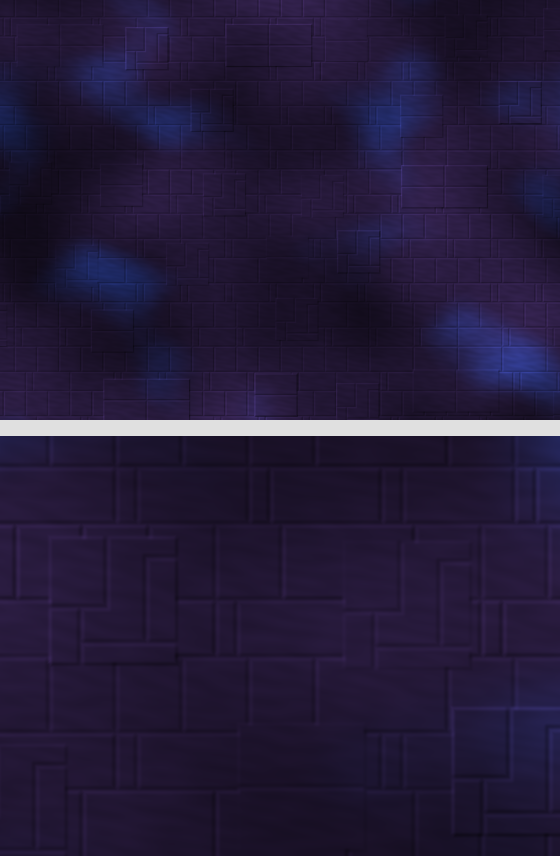
Top: the whole. Bottom: its middle third, enlarged.
This background is drawn by a Shadertoy shader. Its source:

```glsl
// Dark violet wall of embossed bricks and raised panels, lit by soft blue glows.

// Lengths are fractions of the canvas height.
const vec3  WALL_COLOR    = vec3(0.131, 0.087, 0.200);
const vec3  GLOW_COLOR    = vec3(0.020, 0.115, 0.290);
const float BRICK_PERIOD  = 0.1055;            // one tall plus one short course
const float TALL_SHARE    = 0.57;              // tall course within the period
const float SLIVER_SHARE  = 0.16;              // narrow brick of a short course
const vec2  PANEL_CELL    = vec2(0.242, 0.172);
const float PANEL_SIZE    = 0.104;
const float PANEL_CHANCE  = 0.82;
const float GROOVE_WIDTH  = 0.0036;
const float LIGHT_STEP    = 0.0018;
const float RELIEF        = 0.27;
const float SHADE_RANGE   = 0.95;
const float GRAIN         = 0.13;

float hash(vec2 p) {
    vec3 q = fract(p.xyx * vec3(0.1031, 0.1030, 0.0973));
    q += dot(q, q.yzx + 33.33);
    return fract((q.x + q.y) * q.z);
}

float cornerSlope(vec2 cell, vec2 offset) {
    float angle = 6.2832 * hash(cell + 71.0);
    return dot(vec2(cos(angle), sin(angle)), offset);
}

float gradientNoise(vec2 p) {
    vec2 i = floor(p), f = fract(p);
    vec2 u = f * f * f * (f * (f * 6.0 - 15.0) + 10.0);
    vec2 e = vec2(1.0, 0.0);
    float low  = mix(cornerSlope(i, f), cornerSlope(i + e, f - e), u.x);
    float high = mix(cornerSlope(i + e.yx, f - e.yx), cornerSlope(i + 1.0, f - 1.0), u.x);
    return mix(low, high, u.y);
}

float cloud(vec2 p) {
    return gradientNoise(p) + 0.4 * gradientNoise(p * 2.1 + 17.3);
}

float segment(vec2 p, vec2 a, vec2 b) {
    vec2 d = b - a;
    return length(p - a - d * clamp(dot(p - a, d) / dot(d, d), 0.0, 1.0));
}

// Height of the brickwork: alternating tall and short courses.
float brickHeight(vec2 p) {
    float level = p.y / BRICK_PERIOD;
    float pairRow = floor(level), v = fract(level);
    bool tall = v < TALL_SHARE;
    float row = pairRow * 2.0 + (tall ? 0.0 : 1.0);
    float shift = floor(hash(vec2(row, 5.0)) * 4.0) * 0.25;
    float x = p.x / BRICK_PERIOD + shift;
    float u = fract(x);
    float seam = min(u, 1.0 - u);
    bool divided = hash(vec2(floor(x), row)) < 0.8;
    if (divided) seam = min(seam, abs(u - (tall ? 0.5 : SLIVER_SHARE)));
    float bed = min(min(v, 1.0 - v), abs(v - TALL_SHARE));
    float depth = 0.65 + 0.35 * hash(vec2(row, floor(x) + 40.0));
    return depth * smoothstep(0.0, GROOVE_WIDTH, min(seam, bed) * BRICK_PERIOD);
}

// Distance to the inner seams; q spans 0..1 on a square panel.
float panelSeams(vec2 q, float kind, bool wide) {
    if (wide) return min(abs(q.y - 0.5), abs(q.x - 1.0));
    if (kind < 0.5) return abs(q.y - 0.5);
    float d = segment(q, vec2(0.45, 0.45), vec2(0.45, 1.0));
    d = min(d, segment(q, vec2(0.0, 0.45), vec2(0.45, 0.45)));
    d = min(d, segment(q, vec2(0.25, 0.0), vec2(0.25, 0.45)));
    d = min(d, segment(q, vec2(0.25, 0.18), vec2(1.0, 0.18)));
    d = min(d, segment(q, vec2(0.75, 0.18), vec2(0.75, 0.83)));
    return min(d, segment(q, vec2(0.75, 0.83), vec2(1.0, 0.83)));
}

// Whole relief: bricks covered here and there by one panel per cell.
float wallHeight(vec2 p) {
    float height = brickHeight(p);
    vec2 g = p / PANEL_CELL;
    g.x += 0.37 * floor(g.y);
    vec2 cell = floor(g);
    if (hash(cell + 3.0) > PANEL_CHANCE) return height;

    bool wide = hash(cell + 11.0) < 0.17;
    vec2 size = PANEL_SIZE * vec2(wide ? 2.0 : 1.0, 1.0);
    vec2 jitter = vec2(hash(cell + 19.0), hash(cell + 29.0));
    vec2 local = fract(g) * PANEL_CELL - mix(vec2(0.007), PANEL_CELL - size - 0.007, jitter);
    vec2 outside = abs(local - 0.5 * size) - 0.5 * size;
    float edge = max(outside.x, outside.y);
    float cover = 1.0 - smoothstep(-GROOVE_WIDTH, 0.0, edge);

    float raise = mix(0.25, 1.6, hash(cell + 37.0));
    float seam = panelSeams(local / PANEL_SIZE, hash(cell + 43.0), wide) * PANEL_SIZE;
    float top = 0.8 + raise - (0.5 + 0.3 * raise) * (1.0 - smoothstep(0.0, GROOVE_WIDTH, seam));
    return mix(height, top, cover);
}

void mainImage(out vec4 fragColor, in vec2 fragCoord) {
    vec2 p = fragCoord / iResolution.y + 4.0;

    // Broad shading and blue light
    float shade = clamp(1.0 + SHADE_RANGE * cloud(p * vec2(2.1, 2.7)), 0.5, 1.5);
    float glow = smoothstep(0.04, 0.68, cloud(p * vec2(2.7, 3.5) + 53.0));
    vec3 color = WALL_COLOR * shade + GLOW_COLOR * glow * mix(1.0, shade, 0.4);

    // Relief lit from the upper left, with brushed grain
    vec2 toLight = LIGHT_STEP * normalize(vec2(-1.0, 1.0));
    float emboss = wallHeight(p - toLight) - wallHeight(p + toLight);
    float grain = gradientNoise(vec2(p.x * 32.0, (p.y + 0.15 * p.x) * 120.0));
    color *= max(0.2, 1.0 + RELIEF * emboss + GRAIN * grain);

    fragColor = vec4(color, 1.0);
}
```
